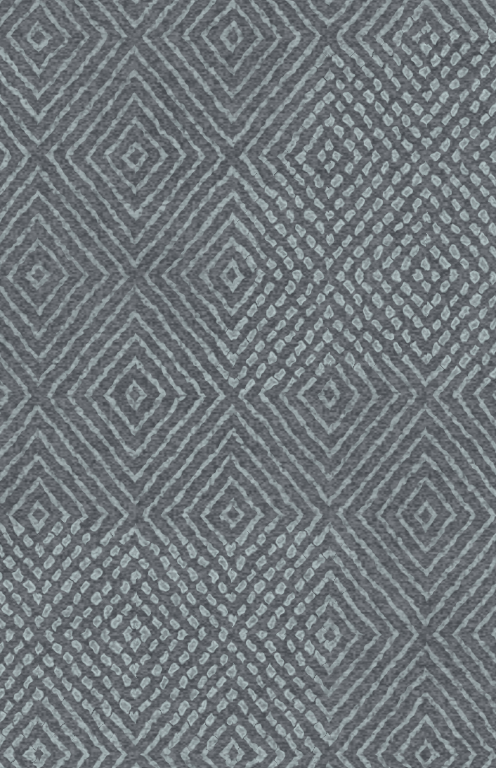
Reproduce this pattern procedurally as a Shadertoy shader.

```glsl
// Woven rug of nested diamonds whose pale hooked lines break up into loose stitches.

float hash(vec2 p) {
    vec3 q = fract(p.xyx * vec3(0.1031, 0.1030, 0.0973));
    q += dot(q, q.yzx + 33.33);
    return fract((q.x + q.y) * q.z);
}

float noise(vec2 p) {
    vec2 i = floor(p), f = fract(p);
    f = f * f * (3.0 - 2.0 * f);
    return mix(mix(hash(i), hash(i + vec2(1, 0)), f.x),
               mix(hash(i + vec2(0, 1)), hash(i + vec2(1, 1)), f.x), f.y);
}

float roundedBox(vec2 p, vec2 halfSize, float radius) {
    vec2 d = abs(p) - halfSize + radius;
    return length(max(d, 0.0)) + min(max(d.x, d.y), 0.0) - radius;
}

// 0 where lines run unbroken, 1 where they fall apart into stitches
float brokenness(vec2 p) {
    p += 0.12 * (vec2(noise(p * 7.0), noise(p * 7.0 + 40.0)) - 0.5);
    float upper = smoothstep(0.34, 0.56, p.x - 0.28 * (p.y - 0.8))
                * smoothstep(0.74, 0.79, p.y) * smoothstep(1.56, 1.40, p.y);
    float lower = smoothstep(0.74, 0.56, p.x)
                * smoothstep(-0.10, 0.22, p.y) * smoothstep(0.49, 0.43, p.y);
    return max(upper, lower);
}

void mainImage(out vec4 fragColor, in vec2 fragCoord) {
    vec2 p = fragCoord / iResolution.xy * vec2(1.0, 1.5515);

    // Hand-made wobble
    vec2 wobble = vec2(noise(p * 28.0), noise(p * 28.0 + 70.0)) - 0.5;
    vec2 ragged = vec2(noise(p * 130.0), noise(p * 130.0 + 90.0)) - 0.5;
    vec2 w = p + 0.006 * wobble + 0.005 * ragged;

    // Diagonal axes; diamond centres lie where both are even
    vec2 q = (w - vec2(0.077, 1.477)) / vec2(0.1955, 0.2415);
    vec2 diagonal = vec2(q.x + q.y, q.x - q.y);
    vec2 local = abs(diagonal - 2.0 * round(diagonal * 0.5));

    // Five rings per diamond, each cut into stitch cells
    vec2 cell = floor(diagonal * 5.0);
    vec2 stitch = fract(diagonal * 5.0) - 0.5;
    if (local.x > local.y) stitch = stitch.yx;   // x along the line, y across it

    float rnd = hash(cell + 200.0);
    float broken = brokenness(p);
    broken = clamp(broken + (rnd - 0.5) * 0.5 * smoothstep(0.0, 0.3, broken), 0.0, 1.0);
    stitch += broken * 0.16 * (vec2(hash(cell + 310.0), hash(cell + 420.0)) - 0.5);
    vec2 halfSize = mix(vec2(0.64, 0.15), vec2(0.37, 0.24) + 0.07 * (rnd - 0.5), broken);
    float dist = roundedBox(stitch, halfSize, mix(0.05, 0.17, broken));
    float edge = max(0.07, 22.0 / iResolution.x);
    float yarn = smoothstep(edge, -edge, dist);

    // Loops sink in the middle, and the pile wears unevenly
    yarn *= 1.0 - 0.40 * broken * smoothstep(-0.09, -0.20, dist);
    float wear = noise(p * 5.0 + 15.0);
    float fleck = noise(p * vec2(170.0, 190.0) + 33.0);
    float thin = mix(0.62 + 0.25 * wear, 0.98, broken);
    yarn *= thin * mix(smoothstep(-0.25, 0.65, fleck), 1.0, 0.45 * broken);

    // Heathered ground with fine horizontal weave
    float grain = noise(p * vec2(210.0, 290.0)) - 0.5;
    float fibre = noise(p * vec2(90.0, 240.0) + 11.0) - 0.5;
    float mottle = noise(p * 9.0 + 60.0) - 0.5;
    vec3 ground = vec3(0.408, 0.424, 0.443) + 0.15 * grain + 0.09 * fibre + 0.025 * mottle;
    vec3 pale = vec3(0.665, 0.725, 0.730) + 0.10 * grain + 0.05 * fibre;

    // Dark crease beside the raised yarn
    ground -= 0.035 * smoothstep(0.30, 0.05, abs(dist - 0.12));
    fragColor = vec4(mix(ground, pale, yarn), 1.0);
}
```
